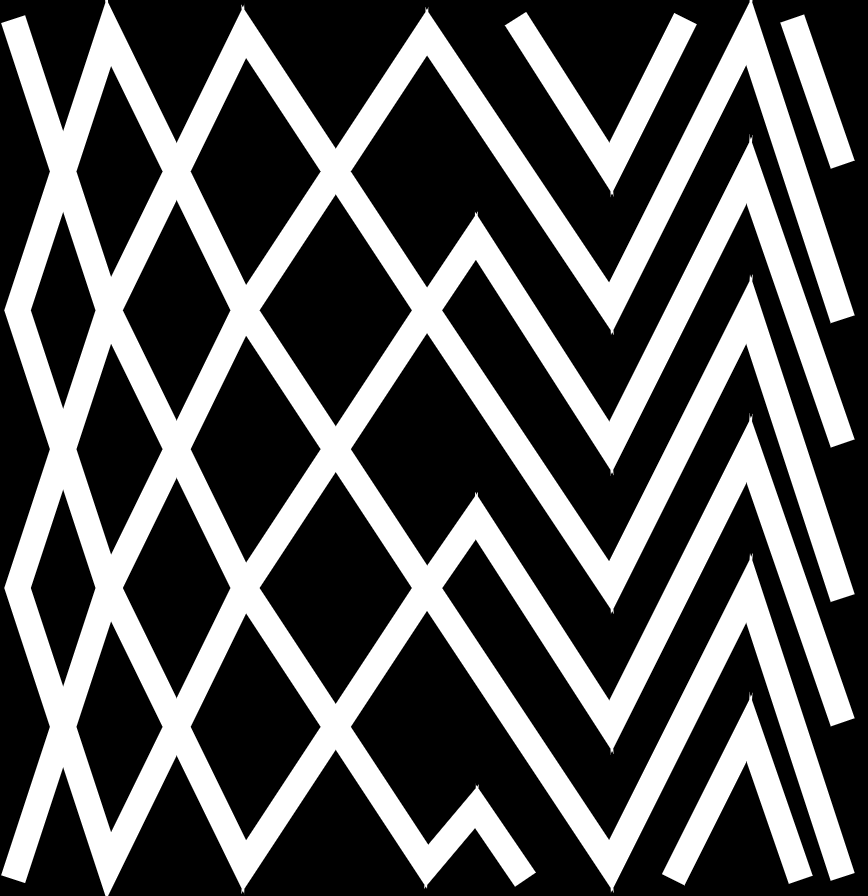
Reproduce this pattern procedurally as a Shadertoy shader.

```glsl
// White strands on black: a stretched diamond lattice on the left turns
// into nested chevrons on the right. Each strand is a mitred polyline whose
// knots come from a triangle wave (lattice) and even row spacing (chevrons).

const vec2 DESIGN = vec2(742.0, 768.0);   // layout units, y measured downwards
const vec3 PAPER = vec3(0.0);
const vec3 INK = vec3(1.0);
const float HALF_WIDTH = 10.8;
const float TOP = 17.0;                   // strands are cut beyond these rows
const float BOTTOM = 753.0;
const float JOIN_OVERLAP = 1.2;           // hides seams between segments
const int STRANDS = 7;
const int KNOTS = 8;
const float COLUMN[KNOTS] = float[KNOTS](15.0, 93.0, 209.0, 365.0, 407.0, 522.0, 640.0, 720.0);
const float NODE_TOP = 28.0;
const float NODE_STEP = 238.0;
const float ROW_STEP = 119.5;
const float VALLEY_TOP = 144.0;
const float CREST_TOP = -92.0;
const float TAIL_TOP = 140.0;
const float TAIL_STAGGER = 13.0;
const float PEAK_TOP = -37.0;
const float PEAK_STEP = 120.0;
const float LAST_PEAK_SAG = 9.0;

// Even strands enter the lattice rising, odd ones falling.
int latticePhase(int strand) {
    return (strand & 1) == 1 ? 3 + strand / 2 : 3 - strand / 2;
}

float latticeY(int strand, int column) {
    float n = float(latticePhase(strand) + column);
    return NODE_TOP + NODE_STEP * (3.0 - abs(mod(n, 6.0) - 3.0));
}

// Position of one knot along a strand.
vec2 knot(int strand, int i) {
    float s = float(strand);
    bool odd = (strand & 1) == 1;
    float valley = VALLEY_TOP + ROW_STEP * s;
    float y;
    if (i < 4) {
        y = latticeY(strand, i);
    } else if (i == 4) {
        float along = (COLUMN[4] - COLUMN[3]) / (COLUMN[5] - COLUMN[3]);
        float peak = PEAK_TOP + PEAK_STEP * s + LAST_PEAK_SAG * step(5.5, s);
        y = odd ? mix(latticeY(strand, 3), valley, along) : peak;
    } else if (i == 5) {
        y = valley;
    } else if (i == 6) {
        y = CREST_TOP + ROW_STEP * s;
    } else {
        y = TAIL_TOP + ROW_STEP * s + (odd ? TAIL_STAGGER : 0.0);
    }
    return vec2(COLUMN[i], y);
}

// Slides an end that lies outside the rows back along its segment.
vec2 cutEnd(vec2 end, vec2 other) {
    float y = clamp(end.y, TOP, BOTTOM);
    return y == end.y ? end : mix(end, other, (y - end.y) / (other.y - end.y));
}

// Thick segment trimmed by a plane at each end.
float segmentDistance(vec2 p, vec2 a, vec2 b, vec2 dir, vec2 planeA, vec2 planeB) {
    float side = abs(dot(p - a, vec2(-dir.y, dir.x))) - HALF_WIDTH;
    float ends = max(dot(a - p, planeA), dot(p - b, planeB)) - JOIN_OVERLAP;
    return max(side, ends);
}

float strandDistance(vec2 p, int strand) {
    float d = 1e5;
    int first = strand == 0 ? 4 : 0;      // the top strand has no lattice part
    for (int i = first; i < KNOTS - 1; i++) {
        vec2 a = knot(strand, i);
        vec2 b = knot(strand, i + 1);
        vec2 dir = normalize(b - a);
        vec2 before = i > first ? normalize(a - knot(strand, i - 1)) : dir;
        vec2 after = i < KNOTS - 2 ? normalize(knot(strand, i + 2) - b) : dir;

        // Mitre inner joints, square off cut ends.
        vec2 cutA = cutEnd(a, b);
        vec2 cutB = cutEnd(b, a);
        vec2 planeA = cutA == a ? normalize(before + dir) : dir;
        vec2 planeB = cutB == b ? normalize(after + dir) : dir;

        // Lengthen the left ends: loose at the corners, joined in between.
        if (i == 0) cutA -= dir * (latticePhase(strand) % 3 == 0 ? 11.0 : 2.5);
        d = min(d, segmentDistance(p, cutA, cutB, dir, planeA, planeB));
    }
    return d;
}

void mainImage(out vec4 fragColor, in vec2 fragCoord) {
    vec2 uv = fragCoord / iResolution.xy;
    vec2 p = vec2(uv.x, 1.0 - uv.y) * DESIGN;
    float pixel = DESIGN.y / iResolution.y;

    float d = 1e5;
    for (int s = 0; s < STRANDS; s++) d = min(d, strandDistance(p, s));

    float coverage = clamp(0.5 - d / pixel, 0.0, 1.0);
    fragColor = vec4(mix(PAPER, INK, coverage), 1.0);
}
```
